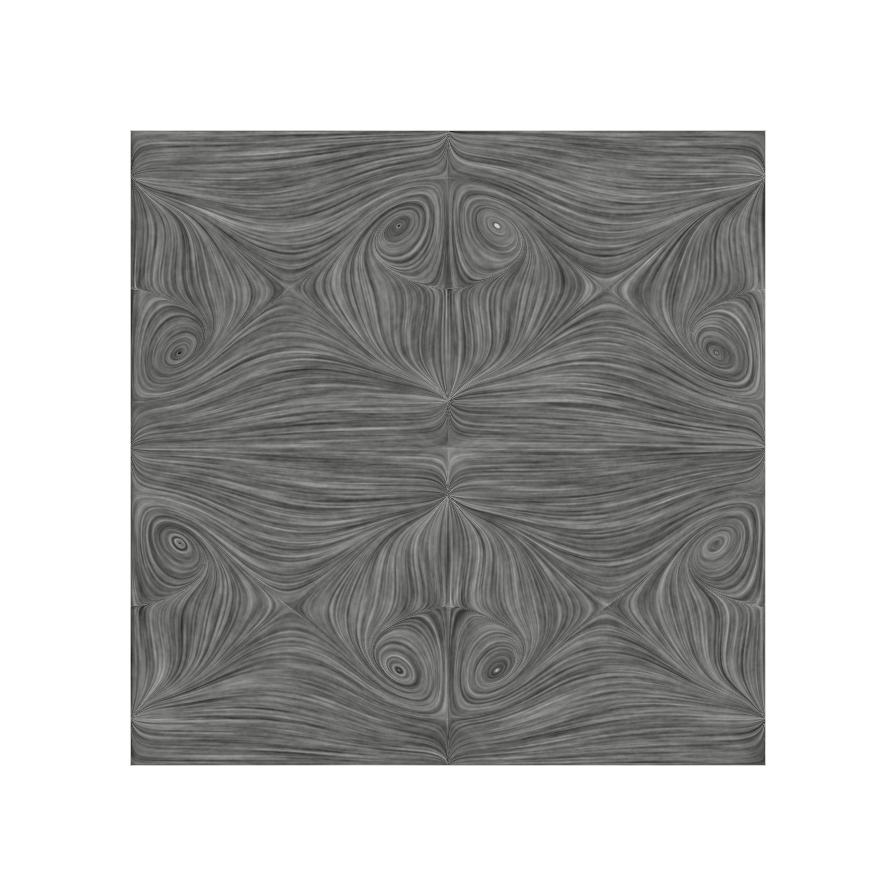
Write a Shadertoy shader that draws this pattern.

```glsl
const float PI = 3.14159265;
const float HALF_SIDE = 0.3542;      // half width of the panel, in canvas units
const vec3 PAPER = vec3(1.0);
const vec3 MID_GREY = vec3(0.418, 0.418, 0.411);
const float GRAIN = 205.0;           // noise cells per half side
const float STEP_LENGTH = 0.005;
const int STEPS = 23;                // steps traced each way
const float CONTRAST = 1.8;
const float EDGE_SHADE = 0.17;
const float EDGE_WIDTH = 0.008;

// Coefficients of the flow
const float X_WAVE = 0.67;
const float X_SKEW = 0.102;
const float Y_GAIN = 0.594;
const float Y_NODE = 0.80;
const float Y_DAMP = 0.644;
const float Y_SKEW = 0.963;
const float AXIS_BOOST = 6.0;        // stronger rise near nodes on the mirror axes
const float AXIS_FALLOFF = 25.0;
const float SWIRL = 3.0;             // closes the vortex rings
const float STILL_SPEED = 0.03;      // flow slows to rest below this

float hash(vec2 cell) {
    uvec2 q = uvec2(ivec2(cell) + 4096);
    uint n = q.x * 1597334677u ^ q.y * 3812015801u;
    n = (n ^ (n >> 15)) * 2246822519u;
    n = (n ^ (n >> 13)) * 3266489917u;
    n ^= n >> 16;
    return float(n & 65535u) / 65535.0;
}

float grain(vec2 p) {
    p *= GRAIN;
    vec2 cell = floor(p), f = p - cell;
    float low = mix(hash(cell), hash(cell + vec2(1, 0)), f.x);
    float high = mix(hash(cell + vec2(0, 1)), hash(cell + vec2(1, 1)), f.x);
    return mix(low, high, f.y);
}

// Periodic flow with nodes, saddles and vortices, mirrored in both axes
vec2 flow(vec2 p) {
    vec2 s = sin(PI * p), c = cos(PI * p);
    vec2 c2 = c * c;
    float triple = c.y * (4.0 * c2.y - 3.0);
    float away = s.x * s.x;
    float along = c.y + X_WAVE * c2.x * triple + X_SKEW * c.x;
    float boost = AXIS_BOOST * c2.y * c2.y * exp(-AXIS_FALLOFF * away);
    float rise = c.y * (Y_NODE - c2.y) * (1.0 + boost);
    float ring = away * c2.x * max(-c.x * c.y, 0.0) * (c.y + 0.664 * c.x);
    float across = rise - Y_DAMP * away * c.y + Y_SKEW * c.x * away - SWIRL * ring;
    vec2 v = vec2(s.x * along, s.y * Y_GAIN * across);
    return v / sqrt(dot(v, v) + STILL_SPEED * STILL_SPEED);
}

// Grain along the streamline, one way: x is the weighted sum, y the weight
vec2 traceGrain(vec2 p, float stride) {
    vec2 total = vec2(0.0);
    for (int i = 0; i < STEPS; i++) {
        vec2 v = flow(p + 0.5 * stride * flow(p));
        p += stride * v;
        total += length(v) * vec2(grain(p), 1.0);
    }
    return total;
}

void mainImage(out vec4 fragColor, in vec2 fragCoord) {
    float size = min(iResolution.x, iResolution.y);
    vec2 p = (fragCoord - 0.5 * iResolution.xy) / (size * HALF_SIDE);
    float pixel = 1.0 / (size * HALF_SIDE);
    float edge = max(abs(p.x), abs(p.y)) - 1.0;
    vec3 color = PAPER;

    if (edge < pixel) {
        // Streaks: grain averaged along the flow
        vec2 total = vec2(grain(p), 1.0);
        total += traceGrain(p, STEP_LENGTH) + traceGrain(p, -STEP_LENGTH);
        vec3 ink = MID_GREY + CONTRAST * (total.x / total.y - 0.5);

        // Dark left rim
        ink -= EDGE_SHADE * exp(-max(p.x + 1.0, 0.0) / EDGE_WIDTH);
        color = mix(clamp(ink, 0.0, 1.0), PAPER, smoothstep(-0.5 * pixel, 0.5 * pixel, edge));
    }
    fragColor = vec4(color, 1.0);
}
```
